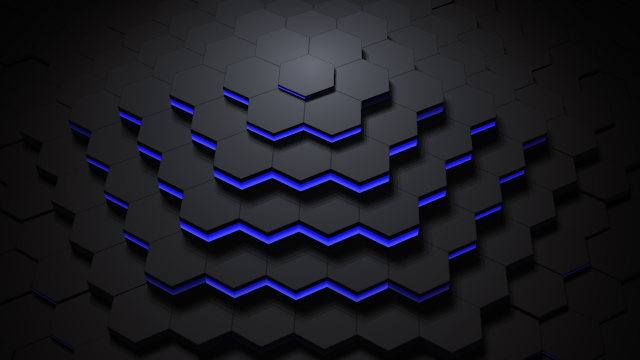
Reproduce this background procedurally as a Shadertoy shader.

```glsl
// A dark mound of hexagonal columns under a soft spotlight, with blue light strips
// on the walls that face the viewer. Each ray walks the hexagonal grid cell by cell
// to find a column top or wall; further walks towards the light give soft shadows.

const float PEAK = 1.75;        // height of the middle column, in column widths
const float TOP_PLANE = 1.9;    // no column rises above this
const float MOUND_RINGS = 7.2;  // rings from the peak to the flat floor
const float PITCH = 0.838;      // downward tilt of the camera
const float FOCAL = 2.616;
const float GRID_TURN = 0.038;
const int LIGHT_RAYS = 3;       // shadow rays for each of the four pixel samples
const vec3 CAMERA = vec3(0.242, -12.86, 13.18);
const vec3 STRIP_DEEP = vec3(0.06, 0.05, 0.86);
const vec3 STRIP_PALE = vec3(0.30, 0.33, 1.0);
const vec3 WALL_BLACK = vec3(0.02, 0.017, 0.022);

struct Hit { float t; vec2 cell; vec2 side; float drop; bool found; };

float hash(vec2 p) {
    vec3 q = fract(vec3(p.xyx) * 0.1031);
    q += dot(q, q.yzx + 33.33);
    return fract((q.x + q.y) * q.z);
}

mat2 turn(float a) { return mat2(cos(a), -sin(a), sin(a), cos(a)); }

// Normals of the three pairs of hexagon sides.
vec2 sideNormal(int i) {
    return i == 0 ? vec2(1.0, 0.0) : vec2(i == 1 ? 0.5 : -0.5, 0.8660254);
}

vec2 nearestCell(vec2 p) {
    vec2 pitch = vec2(1.0, 1.7320508);
    vec2 a = floor(p / pitch + 0.5) * pitch;
    vec2 b = (floor(p / pitch) + 0.5) * pitch;
    return distance(p, a) < distance(p, b) ? a : b;
}

float columnHeight(vec2 cell) {
    vec2 c = abs(cell);
    float ring = max(c.y, 0.8660254 * c.x + 0.5 * c.y) / 0.8660254;
    float mound = 0.5 + 0.5 * cos(3.14159265 * min(ring / MOUND_RINGS, 1.0));
    float uneven = hash(floor(cell * vec2(2.0, 1.1547) + 0.5) + 40.0);
    return PEAK * mound + 0.1 * uneven * smoothstep(4.0, 7.0, ring);
}

// Walk from cell to cell until the ray meets a top (side = 0) or a wall.
Hit traceColumns(vec3 ro, vec3 rd, vec2 cell) {
    Hit hit = Hit(0.0, cell, vec2(0.0), 0.0, false);
    float height = columnHeight(cell);
    for (int i = 0; i < 14; i++) {
        float leave = 1e5;
        vec2 exitSide = vec2(0.0);
        for (int k = 0; k < 3; k++) {
            vec2 n = sideNormal(k);
            float along = dot(rd.xy, n);
            n *= along < 0.0 ? -1.0 : 1.0;
            float t = (0.5 - dot(ro.xy - hit.cell, n)) / max(abs(along), 1e-5);
            if (t < leave) { leave = t; exitSide = n; }
        }
        float topT = (height - ro.z) / rd.z;
        if (rd.z < 0.0 && topT <= leave) {
            hit.t = topT;
            hit.found = true;
            return hit;
        }
        float z = ro.z + rd.z * leave;
        if (z > TOP_PLANE + 0.01) return hit;
        hit.cell += exitSide;
        float next = columnHeight(hit.cell);
        if (z < next) return Hit(leave, hit.cell, -exitSide, next - height, true);
        height = next;
    }
    return hit;
}

// Spotlight falloff, cool in the middle and warm in the dark.
vec3 spotlight(vec2 p) {
    vec2 q = (p - vec2(0.1, 0.3)) * vec2(1.4, p.y > 0.3 ? 1.3 : 1.0);
    float r = length(q);
    vec3 tint = mix(vec3(0.95, 0.98, 1.08), vec3(1.1, 0.96, 0.97), smoothstep(3.0, 9.0, r));
    return 0.43 * exp(-0.235 * r) * (1.0 - 0.5 * smoothstep(5.5, 10.0, r)) * tint;
}

vec3 shadeTop(vec3 p, vec2 cell, int sampleId) {
    float lit = 0.0;
    for (int k = 0; k < LIGHT_RAYS; k++) {
        float id = float(k * 4 + sampleId);
        vec2 spread = 0.36 * sqrt((id + 0.5) / 12.0) * vec2(cos(2.4 * id), sin(2.4 * id));
        vec3 toLight = vec3(vec2(-0.38, 0.85) + spread, 1.0);
        lit += traceColumns(p + vec3(0.0, 0.0, 0.002), toLight, cell).found ? 0.0 : 1.0;
    }
    float edge = 0.5;
    for (int k = 0; k < 3; k++) edge = min(edge, 0.5 - abs(dot(p.xy - cell, sideNormal(k))));
    float seam = mix(0.7, 1.0, smoothstep(0.003, 0.018, edge));
    return spotlight(p.xy) * seam * mix(0.12, 1.0, lit / float(LIGHT_RAYS));
}

// A dark rim above a strip that grows paler below; strips thin out to the sides.
vec3 shadeWall(float depth, Hit hit) {
    float u = depth / hit.drop;
    float r = length(hit.cell);
    float low = 0.78 - 0.2 * smoothstep(1.0, 3.2, abs(hit.cell.x));
    float band = smoothstep(0.27, 0.32, u) * (1.0 - smoothstep(low, low + 0.06, u));
    float reach = 1.0 - smoothstep(3.3, 4.5, r);
    float stray = 0.4 * step(0.88, hash(hit.cell + 71.0)) * step(4.8, r);
    float dimRight = step(0.0, hit.side.x) * smoothstep(-0.8, -0.2, hit.cell.y) * (1.0 - smoothstep(1.2, 2.8, r));
    float glow = band * max(reach, stray) * (1.0 - 0.9 * dimRight);
    glow *= step(0.3, -hit.side.y) * step(0.04, hit.drop);
    return mix(WALL_BLACK, mix(STRIP_DEEP, STRIP_PALE, smoothstep(0.35, 0.78, u)), glow);
}

vec3 render(vec2 screen, int sampleId) {
    vec3 rd = vec3(screen.x, screen.y * sin(PITCH) + FOCAL * cos(PITCH), screen.y * cos(PITCH) - FOCAL * sin(PITCH));
    vec3 ro = CAMERA + rd * (TOP_PLANE - CAMERA.z) / rd.z;
    ro.xy = turn(-GRID_TURN) * ro.xy;
    rd.xy = turn(-GRID_TURN) * rd.xy;
    Hit hit = traceColumns(ro, rd, nearestCell(ro.xy));
    vec3 p = ro + rd * hit.t;
    if (dot(hit.side, hit.side) < 0.5) return shadeTop(p, hit.cell, sampleId);
    return shadeWall(columnHeight(hit.cell) - p.z, hit);
}

void mainImage(out vec4 fragColor, in vec2 fragCoord) {
    vec3 color = vec3(0.0);
    for (int i = 0; i < 4; i++) {
        vec2 offset = vec2(i % 2, i / 2) * 0.5 - 0.25;
        color += render((fragCoord + offset - 0.5 * iResolution.xy) / iResolution.y, i);
    }
    fragColor = vec4(color * 0.25, 1.0);
}
```
